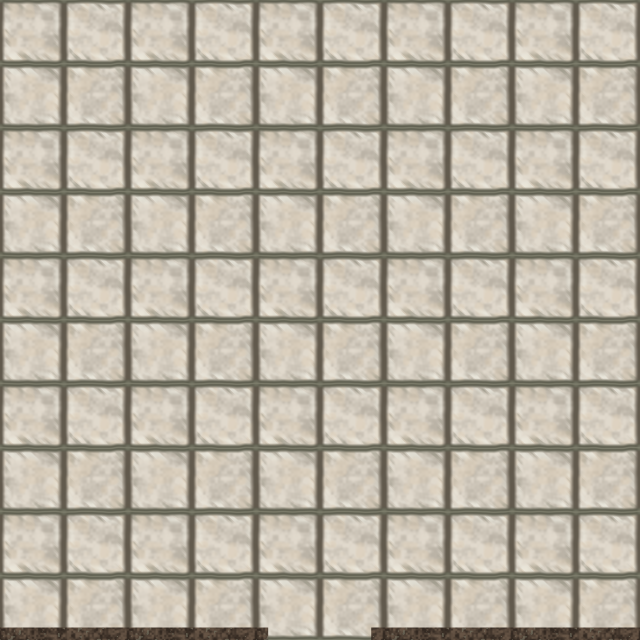
This texture is drawn by a Shadertoy shader. Its source:

```glsl
// Square cream stone tiles with soft bevelled grout and a broken strip of soil along the bottom.
#define TILES 10.0
#define GROUT_X 0.100
#define GROUT_Y 0.085
#define WAVINESS 0.022
#define SHEEN 0.60
#define SOIL_HEIGHT 0.0195
#define GAP_LEFT 0.419
#define GAP_RIGHT 0.580

const vec3 STONE_DARK = vec3(0.73, 0.70, 0.65);
const vec3 STONE_LIGHT = vec3(0.88, 0.85, 0.80);
const vec3 STONE_WARM = vec3(0.86, 0.80, 0.71);
const vec3 SHINE = vec3(0.95, 0.95, 0.91);
const vec3 GROUT_BROWN = vec3(0.36, 0.33, 0.28);
const vec3 GROUT_GREEN = vec3(0.37, 0.37, 0.31);
const vec3 GROUT_PALE = vec3(0.50, 0.50, 0.43);
const vec3 SOIL_DARK = vec3(0.20, 0.16, 0.13);
const vec3 SOIL_LIGHT = vec3(0.40, 0.33, 0.27);

float hash(vec2 p) {
    return fract(sin(dot(p, vec2(127.1, 311.7))) * 43758.545);
}

// Value noise that repeats every two tiles; freq is in lattice cells per tile.
float noise(vec2 p, vec2 freq) {
    vec2 period = 2.0 * freq;
    p *= freq;
    vec2 i = floor(p), f = fract(p);
    f = f * f * (3.0 - 2.0 * f);
    vec2 a = mod(i, period), b = mod(i + 1.0, period);
    return mix(mix(hash(a), hash(vec2(b.x, a.y)), f.x),
               mix(hash(vec2(a.x, b.y)), hash(b), f.x), f.y);
}

float mottle(vec2 p) {
    return 0.45 * noise(p, vec2(5.0)) + 0.35 * noise(p, vec2(10.0)) + 0.20 * noise(p, vec2(21.0));
}

vec3 stoneFace(vec2 p) {
    vec3 color = mix(STONE_DARK, STONE_LIGHT, smoothstep(0.15, 0.75, mottle(p)));
    return mix(color, STONE_WARM, 0.5 * smoothstep(0.5, 0.85, noise(p + 0.37, vec2(7.0))));
}

vec3 tiles(vec2 p) {
    // Signed offset from the nearest grout lines
    vec2 g = fract(p + 0.5) - 0.5;
    g.x += 0.4 * WAVINESS * (noise(p, vec2(2.0, 8.0)) - 0.5);
    g.y += WAVINESS * (noise(p, vec2(7.0, 1.0)) - 0.5);
    vec2 d = abs(g);
    vec3 color = stoneFace(p);

    // Slanted glossy streaks and dull dents along the bevels
    float streak = noise(vec2(p.x + p.y, p.y), vec2(13.0, 4.0));
    float rimY = smoothstep(0.04, 0.09, d.y) * (1.0 - smoothstep(0.10, 0.23, d.y));
    float rimX = smoothstep(0.06, 0.11, d.x) * (1.0 - smoothstep(0.11, 0.20, d.x));
    float rim = max(rimY, 0.6 * rimX);
    color = mix(color, GROUT_PALE, 0.40 * rim * (1.0 - smoothstep(0.1, 0.4, streak)));
    color = mix(color, SHINE, SHEEN * rim * smoothstep(0.4, 0.75, streak));

    // Vertical grout, with a wider brown shadow on its left
    float reach = GROUT_X * (g.x < 0.0 ? 1.12 : 0.88);
    float shadeX = 1.0 - smoothstep(0.015, reach, d.x);
    color = mix(color, GROUT_BROWN, 0.95 * shadeX);

    // Horizontal grout: a pale seam between two dark ripples
    float shadeY = 1.0 - smoothstep(0.022, GROUT_Y, d.y);
    float seam = 1.0 - smoothstep(0.0, 0.022, d.y);
    vec3 joint = mix(GROUT_GREEN, GROUT_PALE, 0.75 * seam);
    color = mix(color, joint, 0.97 * shadeY);

    // Paler crossings
    float crossing = 1.0 - smoothstep(0.01, 0.07, length(g));
    return mix(color, GROUT_PALE, 0.55 * crossing);
}

vec3 soil(vec2 p) {
    float grain = 0.5 * noise(p, vec2(14.0)) + 0.5 * noise(p, vec2(31.0));
    vec3 color = mix(SOIL_DARK, SOIL_LIGHT, smoothstep(0.15, 0.85, grain));
    return mix(color, GROUT_PALE, 0.5 * smoothstep(0.82, 0.95, noise(p + 0.21, vec2(23.0))));
}

void mainImage(out vec4 fragColor, in vec2 fragCoord) {
    vec2 uv = fragCoord / iResolution.xy;
    vec2 p = uv * TILES;
    vec2 aa = 0.75 / iResolution.xy;

    // Soil strip, interrupted by a gap where the tiles continue
    float strip = 1.0 - smoothstep(SOIL_HEIGHT - aa.y, SOIL_HEIGHT + aa.y, uv.y);
    float gap = smoothstep(GAP_LEFT - aa.x, GAP_LEFT + aa.x, uv.x)
              * (1.0 - smoothstep(GAP_RIGHT - aa.x, GAP_RIGHT + aa.x, uv.x));
    fragColor = vec4(mix(tiles(p), soil(p), strip * (1.0 - gap)), 1.0);
}
```
